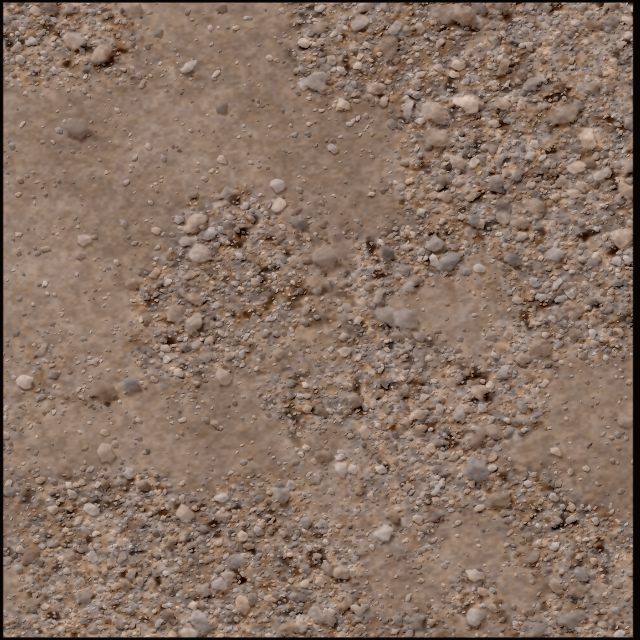
A WebGL 1 fragment shader for this texture:

```glsl
precision highp float;
// Dry stony ground: dusty patches, loose gravel and angular stones in a thin dark frame.
uniform vec2 u_resolution;

#define SOIL vec3(0.555, 0.474, 0.424)
#define FRAME vec3(0.03, 0.015, 0.01)
#define WARMTH vec3(0.045, 0.0, -0.045)
#define LIGHT vec2(-0.45, 0.89)
#define GRAIN 0.27
#define CREVICE 0.34
#define STONE_TONE 0.24
#define STONE_RELIEF 0.10
#define SHADOW 0.17
#define PATCH_SCALE 5.0
#define LAYERS 5

float hash(vec2 p) {
  vec3 q = fract(vec3(p.xyx) * 0.1031);
  q += dot(q, q.yzx + 33.33);
  return fract((q.x + q.y) * q.z);
}

float noise(vec2 p) {
  vec2 i = floor(p);
  vec2 f = fract(p);
  f = f * f * (3.0 - 2.0 * f);
  return mix(mix(hash(i), hash(i + vec2(1.0, 0.0)), f.x),
             mix(hash(i + vec2(0.0, 1.0)), hash(i + 1.0), f.x), f.y);
}

mat2 rotation(float a) {
  float c = cos(a);
  float s = sin(a);
  return mat2(c, -s, s, c);
}

// 0 in dusty patches, 1 where the gravel is loose
float rubble(vec2 uv) {
  float n = 0.65 * noise(uv * PATCH_SCALE + 7.3) + 0.35 * noise(uv * PATCH_SCALE * 2.7 + 31.0);
  return smoothstep(0.32, 0.60, n);
}

// Distance to an irregular, flattened six-sided outline
float stoneDistance(vec2 p, float radius, float seed) {
  p = rotation((seed - 0.5) * 1.8) * p;
  p.y *= 1.25 + 0.5 * seed;
  float a = abs(p.x + 0.15 * p.y);
  float b = abs(dot(p, vec2(0.5, 0.87)));
  float c = abs(dot(p, vec2(0.6, -0.8))) * (0.8 + 0.4 * seed);
  return mix(max(a, max(b, c)), length(p), 0.35) - radius;
}

// Lays one size of stones over the ground; ground = (tone, warmth)
vec2 addStones(vec2 ground, vec2 uv, float scale, float density, float grain) {
  vec2 p = uv * scale;
  vec2 cell = floor(p);
  float soft = max(0.07, 0.8 * scale / u_resolution.y);
  p += 0.22 * (vec2(noise(p * 3.1), noise(p * 3.1 + 57.0)) - 0.5);
  for (int y = -1; y <= 1; y++) {
    for (int x = -1; x <= 1; x++) {
      vec2 id = cell + vec2(float(x), float(y));
      vec2 key = id + scale * 3.0;
      float seed = hash(key + 11.0);
      vec2 centre = id + 0.2 + 0.6 * vec2(hash(key + 23.0), hash(key + 41.0));
      float present = step(hash(key + 67.0), density * (0.12 + 0.88 * rubble(centre / scale)));
      float radius = mix(0.20, 0.46, hash(key + 83.0));
      vec2 q = p - centre;

      float shade = stoneDistance(q + LIGHT * radius * 0.45, radius, seed);
      ground.x -= SHADOW * present * (1.0 - smoothstep(-0.12, 0.12, shade));

      float cover = present * (1.0 - smoothstep(-soft, soft, stoneDistance(q, radius, seed)));
      float facing = dot(q, LIGHT) / radius;
      float facet = smoothstep(-0.35, 0.25, facing + 0.5 * (seed - 0.5)) - 0.5;
      float tone = 0.055 + STONE_TONE * (hash(key + 97.0) - 0.5);
      tone += STONE_RELIEF * (0.5 * facing + facet) + grain * 0.55;
      float warmth = mix(-0.75, 0.45, hash(key + 131.0));
      ground = mix(ground, vec2(tone, warmth), cover * 0.88);
    }
  }
  return ground;
}

void main() {
  vec2 uv = gl_FragCoord.xy / u_resolution;
  float loose = rubble(uv);

  // Dust and fine grit, slightly drawn out sideways
  vec2 g = rotation(0.2) * uv * vec2(0.8, 1.1);
  float fine = noise(g * 210.0) - 0.5;
  float medium = noise(g * 105.0 + 19.0) - 0.5;
  float coarse = noise(g * 42.0 + 5.0) - 0.5;
  float grain = GRAIN * (0.45 * fine + 0.45 * medium + 0.3 * coarse) * mix(0.7, 1.5, loose);
  float broad = 0.09 * (noise(uv * 9.0 + 3.0) - 0.5);

  // Dark gaps between the loose pieces
  float gap = noise(g * 58.0 + 71.0) * 0.6 + noise(g * 120.0 + 29.0) * 0.4;
  float crevice = CREVICE * loose * smoothstep(0.56, 0.86, gap);
  float warmth = 0.25 + 1.5 * (noise(uv * 75.0 + 47.0) - 0.5) * (0.35 + loose);
  vec2 ground = vec2(grain + broad - crevice, warmth);

  // Stones from grit up to the few largest pieces
  float scale = 125.0;
  float density = 0.72;
  for (int i = 0; i < LAYERS; i++) {
    ground = addStones(ground, uv, scale, density, grain);
    scale *= 0.64;
    density *= 0.70;
  }
  vec3 color = SOIL + ground.x + WARMTH * ground.y;

  // Frame, a little wider on the right
  vec2 inset = min(uv - vec2(0.005, 0.004), vec2(0.989, 0.996) - uv);
  float pixel = 1.0 / u_resolution.y;
  float inside = smoothstep(-pixel, pixel, min(inset.x, inset.y));
  gl_FragColor = vec4(mix(FRAME, clamp(color, 0.0, 1.0), inside), 1.0);
}
```
